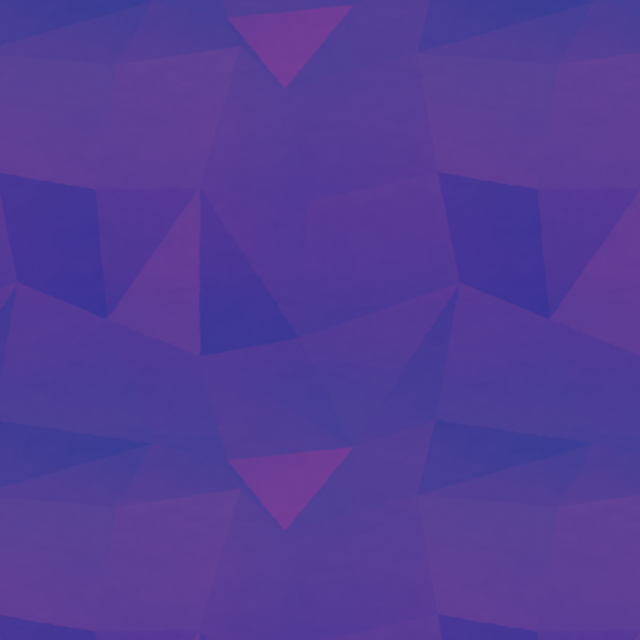
This background is drawn by a three.js fragment shader. Its source:

```glsl
varying vec2 vUv;

#define TILE 0.691       // side of the repeating tile
#define GRID 4.0         // mesh cells per tile side
#define JITTER 0.46      // vertex wander, in cells
#define SOFT 0.0021      // half width of a facet edge
#define BASE vec3(0.322, 0.236, 0.588)
#define RED_BAND 0.026   // vertical drift from indigo to violet
#define GREEN_BAND 0.014 // vertical drift in lightness
#define SPREAD 0.07      // red difference between facets
#define ACCENT 0.05      // extra red of the few magenta facets
#define MERGE 0.4        // share of cells whose two facets join
#define WASH 0.024       // strength of the painted mottling

const float TAU = 6.2831853;

float hash(vec2 p) {
  return fract(sin(dot(p, vec2(127.1, 311.7))) * 43758.55);
}

// Value noise that repeats after the given period
float noise(vec2 p, vec2 period) {
  vec2 i = floor(p);
  vec2 f = smoothstep(0.0, 1.0, fract(p));
  float low = mix(hash(mod(i, period)),
                  hash(mod(i + vec2(1, 0), period)), f.x);
  float high = mix(hash(mod(i + vec2(0, 1), period)),
                   hash(mod(i + vec2(1, 1), period)), f.x);
  return mix(low, high, f.y);
}

float wash(vec2 p, vec2 scale) {
  return noise(p * scale, GRID * scale) - 0.5;
}

vec2 meshVertex(vec2 cell) {
  vec2 id = mod(cell, GRID);
  vec2 wander = vec2(hash(id + 11.6), hash(id + 47.2)) * 2.0 - 1.0;
  return cell + JITTER * wander;
}

// Signed distance to a line, positive on its left
float leftOf(vec2 p, vec2 a, vec2 b) {
  vec2 d = b - a;
  return (d.x * (p.y - a.y) - d.y * (p.x - a.x)) / max(length(d), 0.001);
}

// Red shift, green shift and coverage of one triangle, weighted by coverage
vec3 facet(vec2 p, vec2 a, vec2 b, vec2 c, vec2 center, vec2 seed) {
  float inside = min(leftOf(p, a, b), min(leftOf(p, b, c), leftOf(p, c, a)));
  float soft = SOFT * GRID / TILE;
  float cover = smoothstep(-soft, soft, inside);

  // Most facets stay near the mean, a few stand out
  float pick = hash(seed + 5.7) * 2.0 - 1.0;
  float tone = pick * abs(pick);
  float accent = smoothstep(0.82, 1.0, pick);
  float angle = TAU * hash(seed + 29.4);
  float slope = dot(p - center, vec2(cos(angle), sin(angle)));

  float red = SPREAD * tone + ACCENT * accent + 0.03 * slope;
  float green = 0.014 * tone - 0.022 * accent
              + 0.008 * (hash(seed + 73.1) - 0.5);
  return vec3(red, green, 1.0) * cover;
}

void main() {
  vec2 p = vUv * GRID / TILE;

  // Broad horizontal washes and faint grain
  float broad = wash(p, vec2(1.0, 3.0));
  float fine = wash(p + 0.3 * broad, vec2(6.0, 12.0));
  float grain = wash(p, vec2(28.0, 36.0));

  // Slightly uneven, hand painted edges
  vec2 brush = p + 0.012 * vec2(fine, grain);
  vec2 home = floor(p);

  // Gather the facets of the surrounding cells
  vec3 sum = vec3(0.0);
  for (int y = -1; y <= 1; y++) {
    for (int x = -1; x <= 1; x++) {
      vec2 cell = home + vec2(x, y);
      vec2 id = mod(cell, GRID);
      vec2 a = meshVertex(cell);
      vec2 b = meshVertex(cell + vec2(1, 0));
      vec2 c = meshVertex(cell + vec2(1, 1));
      vec2 d = meshVertex(cell + vec2(0, 1));
      vec2 center = 0.25 * (a + b + c + d);
      // Pick one of the two diagonals
      if (hash(id + 61.2) > 0.5) {
        vec2 first = a;
        a = b; b = c; c = d; d = first;
      }
      vec2 other = id + 0.37 * step(MERGE, hash(id + 88.8));
      sum += facet(brush, a, b, c, center, id);
      sum += facet(brush, a, c, d, center, other);
    }
  }
  vec2 shift = sum.xy / max(sum.z, 0.0001);

  // Vertical drift of hue and lightness
  vec3 color = BASE;
  color.r += shift.x + RED_BAND * cos(TAU * (vUv.y - 0.73) / TILE);
  color.g += shift.y + GREEN_BAND * cos(TAU * (vUv.y - 0.92) / TILE);

  // Mottling
  color.r += WASH * (broad + 0.4 * fine);
  color += WASH * (0.2 * fine + 0.25 * grain);

  gl_FragColor = vec4(color, 1.0);
}
```
